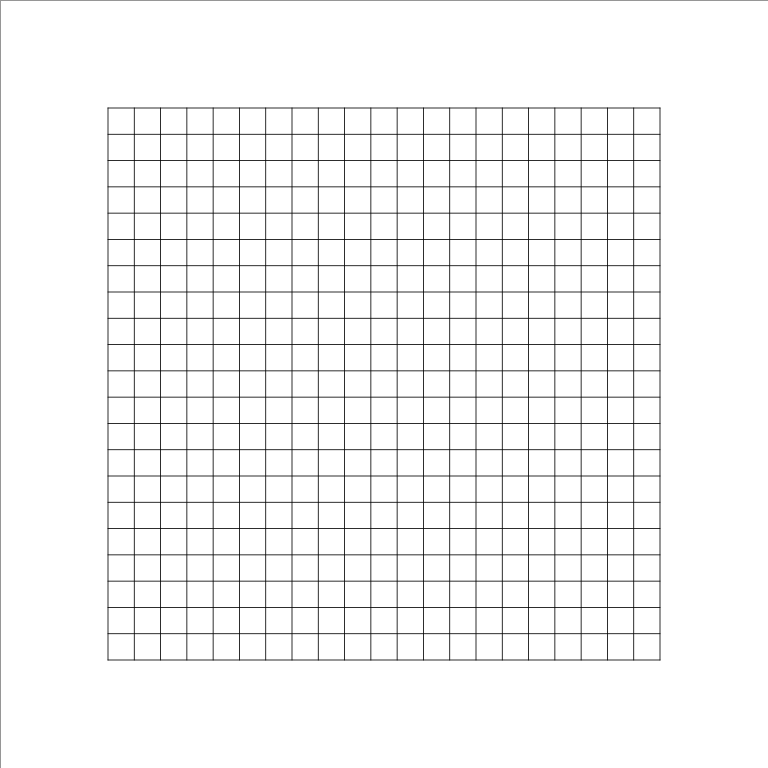
This pattern is drawn by a Shadertoy shader. Its source:

```glsl
// Draws a thin black square grid on white paper, with hairlines on the left and top edges.

const vec3 PAPER = vec3(1.0);
const vec3 INK = vec3(0.0);
const float GRID_MIN = 0.140625;
const float GRID_MAX = 0.859375;
const float CELLS = 21.0;
const float LINE_WIDTH = 0.00107;

// Share of a pixel-wide box around p that lies between lo and hi
float coverage(float p, float lo, float hi, float pixel) {
    float overlap = min(p + 0.5 * pixel, hi) - max(p - 0.5 * pixel, lo);
    return clamp(overlap / pixel, 0.0, 1.0);
}

// Line of the given width centred at c
float stroke(float p, float c, float width, float pixel) {
    return coverage(p, c - 0.5 * width, c + 0.5 * width, pixel);
}

// Nearest of the evenly spaced lines, limited to the grid span
float gridLines(float p, float lo, float hi, float cells, float width, float pixel) {
    float cell = (hi - lo) / cells;
    float index = clamp(floor((p - lo) / cell + 0.5), 0.0, cells);
    return stroke(p, lo + index * cell, width, pixel);
}

// Both line directions, clipped to the square
float grid(vec2 p, float lo, float hi, float cells, float width, vec2 pixel) {
    float columns = gridLines(p.x, lo, hi, cells, width, pixel.x);
    float rows = gridLines(p.y, lo, hi, cells, width, pixel.y);
    float halfWidth = 0.5 * width;
    float insideX = coverage(p.x, lo - halfWidth, hi + halfWidth, pixel.x);
    float insideY = coverage(p.y, lo - halfWidth, hi + halfWidth, pixel.y);
    return 1.0 - (1.0 - columns * insideY) * (1.0 - rows * insideX);
}

void mainImage(out vec4 fragColor, in vec2 fragCoord) {
    vec2 uv = fragCoord / iResolution.xy;
    vec2 pixel = 1.0 / iResolution.xy;

    // Central grid
    float ink = grid(uv, GRID_MIN, GRID_MAX, CELLS, LINE_WIDTH, pixel);

    // Canvas edges, half of each line falls outside
    ink = max(ink, stroke(uv.x, 0.0, LINE_WIDTH, pixel.x));
    ink = max(ink, stroke(uv.y, 1.0, LINE_WIDTH, pixel.y));

    fragColor = vec4(mix(PAPER, INK, ink), 1.0);
}
```
